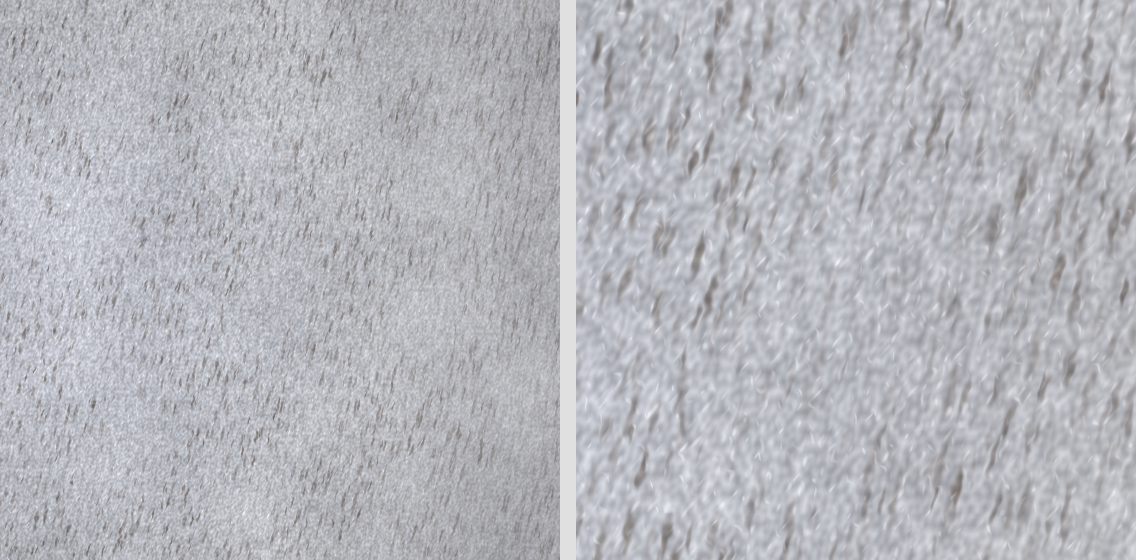
Left: the whole. Right: its middle third, enlarged.
Write a Shadertoy shader that draws this texture.

```glsl
// Pale grey fibrous wood with short, slanted brown pores and fine bright fuzz.

const vec3 PALE = vec3(0.728, 0.734, 0.759);
const vec3 PORE = vec3(0.470, 0.436, 0.420);
const vec3 COOL_TINT = vec3(-0.006, 0.000, 0.010);
const vec3 WARM_TINT = vec3(0.004, 0.000, -0.006);

const float LEAN = 0.21;                       // sideways drift of the fibres
const vec2 PORE_CELL = vec2(0.0150, 0.0370);   // spacing of the pores
const vec2 PORE_SIZE = vec2(0.0034, 0.0190);   // half width, half length
const vec2 FLECK_CELL = vec2(0.0080, 0.0105);
const vec2 FLECK_SIZE = vec2(0.0017, 0.0042);
const float PORE_DEPTH = 0.88;
const float FLECK_GAIN = 0.105;
const float FINE_GRAIN = 0.135;
const float COARSE_GRAIN = 0.095;
const float MOTTLE = 0.060;
const float CLUMP_SHADE = 0.030;

vec2 hash2(vec2 p) {
    vec3 q = fract(p.xyx * vec3(0.1031, 0.1030, 0.0973));
    q += dot(q, q.yzx + 33.33);
    return fract((q.xx + q.yz) * q.zy);
}

float cornerSlope(vec2 cell, vec2 offset) {
    float angle = 6.2832 * hash2(cell + 71.0).x;
    return dot(vec2(cos(angle), sin(angle)), offset);
}

// Gradient noise, roughly -0.7 to 0.7
float gradientNoise(vec2 p) {
    vec2 i = floor(p), f = p - i;
    vec2 u = f * f * f * (f * (f * 6.0 - 15.0) + 10.0);
    vec2 e = vec2(1.0, 0.0);
    return mix(mix(cornerSlope(i, f), cornerSlope(i + e, f - e), u.x),
               mix(cornerSlope(i + e.yx, f - e.yx), cornerSlope(i + 1.0, f - 1.0), u.x), u.y);
}

// Scattered tapered strokes, one per cell; returns coverage 0 to 1
float strokes(vec2 p, vec2 cell, vec2 size, float turn, float seed) {
    vec2 home = floor(p / cell);
    float cover = 0.0;
    for (int y = -1; y <= 1; y++)
    for (int x = -1; x <= 1; x++) {
        vec2 id = home + vec2(x, y);
        vec2 place = hash2(id + seed);
        vec2 kind = hash2(id + seed + 57.0);
        float strength = hash2(id + seed + 113.0).x;
        vec2 d = p - (id + 0.5 + 0.9 * (place - 0.5)) * cell;
        d.x -= d.y * turn * (kind.x - 0.5);
        d /= size * mix(0.6, 1.3, kind.y);
        float body = 1.0 - smoothstep(0.2, 1.0, length(d));
        cover = max(cover, body * mix(0.15, 1.0, strength));
    }
    return cover;
}

void mainImage(out vec4 fragColor, in vec2 fragCoord) {
    vec2 uv = fragCoord / iResolution.xy;
    vec2 p = fragCoord / iResolution.y;

    // Fibre space: sheared, gently bent, with ragged edges
    vec2 q = vec2(p.x - LEAN * p.y, p.y);
    q.x += 0.010 * gradientNoise(p * 3.0 + 5.0);
    vec2 ragged = q + vec2(0.0030, 0.0040) * gradientNoise(q * vec2(150.0, 105.0));

    // Pores gather in patches, shorter at left and fainter at right
    float patches = gradientNoise(p * vec2(7.0, 6.0) + 13.0)
                  + 0.7 * gradientNoise(p * 17.0 + 31.0);
    float density = mix(0.2, 1.0, smoothstep(-0.60, 0.35, patches));
    float rightward = smoothstep(0.45, 0.95, uv.x);
    density *= mix(1.0, 0.72, rightward);
    vec2 size = PORE_SIZE * vec2(1.0, mix(0.65, 1.25, uv.x));
    float pores = strokes(ragged, PORE_CELL, size, 0.22, 3.0);
    pores = max(pores, 0.9 * strokes(ragged + 0.37, PORE_CELL * 1.13, size, 0.22, 211.0));
    pores *= density * PORE_DEPTH;

    // Fuzz: two scales of grain and bright flecks
    float fine = gradientNoise(q * vec2(230.0, 165.0) + 40.0);
    float coarse = gradientNoise(q * vec2(110.0, 48.0) + 80.0);
    float flecks = strokes(ragged, FLECK_CELL, FLECK_SIZE, 1.3, 401.0);
    float fuzz = FINE_GRAIN * fine + COARSE_GRAIN * coarse
               + FLECK_GAIN * (flecks - 0.14);
    fuzz *= mix(1.1, 0.75, rightward);

    // Broad light: bright left of centre, dim towards the right corners
    vec2 fromGlow = uv - vec2(0.12, 0.48);
    float glow = exp(-4.0 * dot(fromGlow, fromGlow));
    float corner = smoothstep(0.35, 0.85, length((uv - vec2(0.40, 0.50)) * vec2(1.0, 0.9)));
    float light = 0.040 * glow - 0.085 * corner - CLUMP_SHADE * patches
                + MOTTLE * gradientNoise(p * 5.0 + 90.0);

    vec3 color = PALE + light + mix(WARM_TINT, COOL_TINT, glow);
    color = mix(color, PORE + 0.5 * light, pores);
    color += fuzz;
    fragColor = vec4(clamp(color, 0.0, 1.0), 1.0);
}
```
